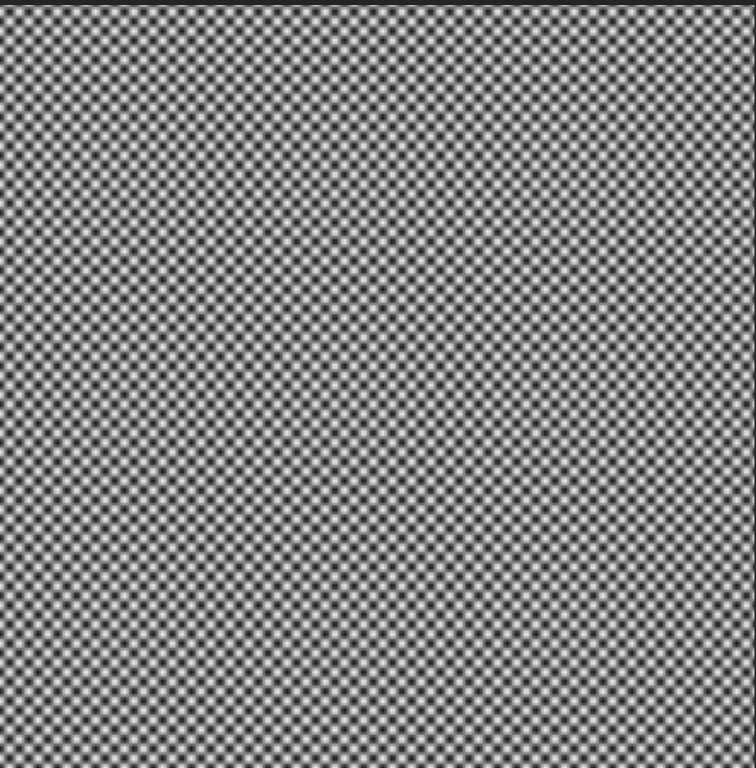
Give the GLSL for this pattern, as a WebGL 2 fragment shader.

```glsl
#version 300 es
precision highp float;
// A fine grey checker of soft light and dark spots: the product of two cosines.
// Each cosine is sampled on a coarse grid and blended, so that spot sharpness
// beats gently from repeat to repeat. A dark rule closes the top and right edges.

#define SPOTS_DOWN 80.25        // spots per canvas height
#define SAMPLES_PER_SPOT 3.3    // coarse samples across one spot
#define MID_GREY 0.51
#define CONTRAST 0.43
#define RULE_GREY 0.14
#define TOP_RULE 0.0065         // rule widths in canvas heights
#define RIGHT_RULE 0.002

uniform vec2 u_resolution;
out vec4 fragColor;

const float PI = 3.14159;

// Cosine at whole sample positions, one per axis
vec2 sampledWave(vec2 index) {
    return cos(PI * index / SAMPLES_PER_SPOT);
}

// Smooth blend between neighbouring samples
vec2 beatingWave(vec2 spot) {
    vec2 grid = spot * SAMPLES_PER_SPOT;
    vec2 index = floor(grid);
    vec2 blend = smoothstep(0.0, 1.0, fract(grid));
    return mix(sampledWave(index), sampledWave(index + 1.0), blend);
}

void main() {
    vec2 size = vec2(u_resolution.x / u_resolution.y, 1.0);
    vec2 p = gl_FragCoord.xy / u_resolution.y;
    float pixel = 1.0 / u_resolution.y;

    // Alternating spots
    vec2 wave = beatingWave(p * SPOTS_DOWN);
    float grey = MID_GREY - CONTRAST * wave.x * wave.y;

    // Dark rules along the top and right edges
    vec2 inset = size - p - vec2(RIGHT_RULE, TOP_RULE);
    vec2 rule = 1.0 - smoothstep(-0.5 * pixel, 0.5 * pixel, inset);
    grey = mix(grey, RULE_GREY, max(rule.x, rule.y));

    fragColor = vec4(vec3(grey), 1.0);
}
```
